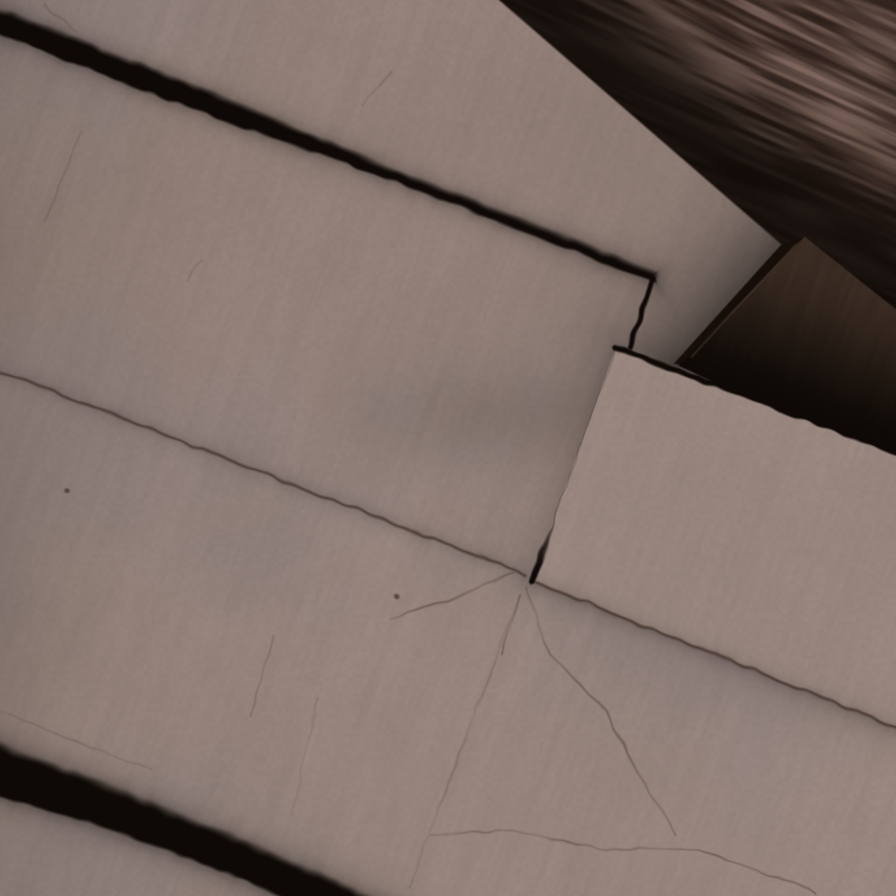
A WebGL 2 fragment shader for this texture:

```glsl
#version 300 es
precision highp float;
uniform vec2 u_resolution;
out vec4 outColor;

const vec3 CARD = vec3(0.555, 0.484, 0.452);
const vec3 CARD_LIGHT = vec3(0.615, 0.545, 0.512);
const vec3 CARD_COOL = vec3(0.555, 0.495, 0.485);
const vec3 GAP = vec3(0.055, 0.035, 0.022);
const vec3 CREASE = vec3(0.25, 0.185, 0.155);
const vec3 BOX_FACE = vec3(0.225, 0.17, 0.135);
const vec3 WOOD_DARK = vec3(0.17, 0.115, 0.095);
const vec3 WOOD_LIGHT = vec3(0.50, 0.405, 0.365);
const vec2 ACROSS = vec2(0.94, -0.34);   // across the paper grain
const vec2 ALONG = vec2(0.34, 0.94);     // along the paper grain
const float GRAIN = 0.022;
const float MOTTLE = 0.07;

// Segments, start and end packed together
const vec4 CRACKS[11] = vec4[11](
  vec4(.586, .345, .612, .271), vec4(.612, .271, .677, .206),
  vec4(.677, .206, .710, .140), vec4(.710, .140, .755, .069),
  vec4(.482, .069, .573, .073), vec4(.573, .073, .677, .052),
  vec4(.677, .052, .781, .052), vec4(.781, .052, .911, .004),
  vec4(.436, .310, .501, .329), vec4(.501, .329, .573, .360),
  vec4(.580, .336, .560, .270));
const vec4 SCRATCHES[8] = vec4[8](
  vec4(.436, .919, .404, .883), vec4(.091, .854, .050, .753),
  vec4(.000, .206, .170, .140), vec4(.225, .710, .208, .688),
  vec4(.355, .220, .325, .090), vec4(.580, .336, .456, .010),
  vec4(.305, .290, .280, .200), vec4(.050, .995, .085, .965));

float hash(vec2 p) {
  p = fract(p * vec2(0.1031, 0.1137));
  p += dot(p, p.yx + 33.33);
  return fract((p.x + p.y) * p.x * 7.31);
}

float noise(vec2 p) {
  vec2 i = floor(p), f = fract(p);
  f = f * f * (3.0 - 2.0 * f);
  i += 100.0;
  return mix(mix(hash(i), hash(i + vec2(1, 0)), f.x),
             mix(hash(i + vec2(0, 1)), hash(i + vec2(1, 1)), f.x), f.y);
}

float fbm(vec2 p) {
  float sum = 0.0, amp = 0.5;
  for (int i = 0; i < 4; i++) {
    sum += amp * noise(p);
    p = p * 2.03 + 7.1;
    amp *= 0.5;
  }
  return sum / 0.9375;
}

float segment(vec2 p, vec2 a, vec2 b) {
  vec2 e = b - a;
  return length(p - a - e * clamp(dot(p - a, e) / dot(e, e), 0.0, 1.0));
}

// Signed distance to the line a-b, positive on its left
float side(vec2 p, vec2 a, vec2 b) {
  return dot(p - a, normalize(vec2(a.y - b.y, b.x - a.x)));
}

// Convex quad with clockwise corners
float quad(vec2 p, vec2 a, vec2 b, vec2 c, vec2 d) {
  return max(max(side(p, a, b), side(p, b, c)), max(side(p, c, d), side(p, d, a)));
}

float fill(float d, float soft) { return 1.0 - smoothstep(-soft, soft, d); }

void main() {
  vec2 p = gl_FragCoord.xy / u_resolution;
  float aa = max(0.0014, 0.8 / u_resolution.y);
  vec2 q = p + 0.004 * (vec2(noise(p * 70.0), noise(p * 70.0 + 40.0)) - 0.5);
  vec2 g = vec2(dot(p, ACROSS), dot(p, ALONG));

  // Regions of the sheet
  vec2 corner = vec2(.594, .352), flapTop = vec2(.6875, .612);
  float flap = quad(p, flapTop, vec2(1.06, .472), vec2(1.06, .165), corner);
  float leftCrease = side(p, vec2(0, .586), vec2(.586, .359));
  float rightSide = -side(p, vec2(.456, .010), corner);
  vec3 col = mix(CARD, CARD_LIGHT, 0.25 + 0.2 * fill(leftCrease, 0.01));
  col = mix(col, CARD_LIGHT, 0.3 * smoothstep(-0.01, 0.02, rightSide) * fill(p.y - 0.35, 0.03));
  col = mix(col, CARD_COOL, 0.7 * smoothstep(0.4, 0.7, fbm(p * 4.0 + 3.0)));
  col *= 1.0 - 0.10 * exp(-p.x * 9.0);
  col *= 1.0 - 0.09 * exp(-dot((p - vec2(.56, .535)) * vec2(7, 20), (p - vec2(.56, .535)) * vec2(7, 20)));

  // Shade cast beside the box
  float boxShade = segment(p, vec2(.873, .725), vec2(.757, .597));
  col *= 1.0 - 0.5 * exp(-boxShade * 17.0);

  // Raised right flap
  col *= 1.0 - 0.12 * exp(-max(flap, 0.0) * 60.0);
  col = mix(col, mix(CARD, CARD_LIGHT, 0.9 - 0.25 * p.x), fill(flap, aa));

  // Paper grain and stains
  float fibre = noise(g * vec2(260, 25)) + noise(g * vec2(90, 5)) - 1.0;
  col *= 1.0 + GRAIN * fibre + MOTTLE * (fbm(p * 7.0) - 0.5) + 0.03 * (noise(p * 240.0) - 0.5);

  // Folds, cracks and scratches
  float crack = 1.0, scratch = 1.0;
  for (int i = 0; i < 11; i++) crack = min(crack, segment(q, CRACKS[i].xy, CRACKS[i].zw));
  for (int i = 0; i < 8; i++) scratch = min(scratch, segment(q, SCRATCHES[i].xy, SCRATCHES[i].zw));
  col = mix(col, CREASE, 0.42 * fill(crack - 0.0008, 0.0022) * (0.5 + noise(p * 30.0)));
  col = mix(col, CREASE, 0.26 * fill(scratch - 0.0006, 0.0024) * (0.4 + noise(p * 25.0)));
  float spots = min(length(q - vec2(.074, .453)), length(q - vec2(.442, .333)));
  col = mix(col, CREASE, 0.7 * fill(spots - 0.003, 0.002));
  float creases = min(segment(q, vec2(0, .586), vec2(.586, .359)), segment(q, corner, vec2(1.0, .188)));
  col *= 1.0 - 0.16 * exp(-creases * 130.0);
  col = mix(col, CREASE, 0.8 * fill(creases - 0.0013, 0.0022));

  // Wood floor with streaked grain
  float floorEdge = side(p, vec2(.557, 1.0), vec2(.870, .729));
  vec2 w = vec2(dot(p, vec2(.91, -.41)), dot(p, vec2(.41, .91)));
  w.y += 0.025 * noise(w * vec2(5, 8));
  float streak = 0.6 * fbm(w * vec2(7, 75)) + 0.4 * noise(w * vec2(14, 190));
  vec3 wood = mix(WOOD_DARK, WOOD_LIGHT, smoothstep(0.2, 0.85, streak));
  float light = smoothstep(0.0, 0.15, floorEdge - 0.015) * smoothstep(0.70, 0.86, p.y + 0.12 * (p.x - 0.8));
  wood = mix(GAP, wood, 0.12 + 0.88 * light);
  col = mix(col, wood, fill(-floorEdge, aa * 1.5));

  // Open box face and its dark rim
  float box = quad(p, vec2(.757, .592), vec2(.898, .736), vec2(1.06, .607), vec2(1.06, .45));
  float depth = max(side(p, flapTop, vec2(1.06, .472)), 0.0);
  vec3 face = mix(GAP, BOX_FACE, smoothstep(0.0, 0.17, depth)) * (0.94 + 0.12 * noise(g * vec2(200, 20)));
  float rim = quad(p, vec2(.752, .594), vec2(.872, .727), vec2(.898, .736), vec2(.765, .592));
  col = mix(col, GAP * 1.5, fill(rim, aa));
  col = mix(col, face, fill(max(box, -flap), aa));
  col = mix(col, BOX_FACE * 1.2, 0.6 * fill(segment(p, vec2(.888, .727), vec2(.772, .602)) - 0.001, aa));
  col = mix(col, GAP, fill(segment(q, flapTop, vec2(1.06, .472)) - 0.003, 0.002));

  // Long gap above the left panel, with its slot
  float halfGap = mix(0.0135, 0.0055, smoothstep(0.15, 0.5, p.x));
  float gapY = q.y - (0.975 - 0.390 * p.x);
  float gap = max(abs(gapY) - halfGap, p.x - 0.732);
  col *= 1.0 - 0.3 * exp(-max(gap, 0.0) * 110.0);
  col = mix(col, GAP, fill(gap, gapY > 0.0 ? 0.005 : 0.0025));
  col = mix(col, GAP, fill(segment(q, vec2(.729, .688), vec2(.703, .612)) - 0.0028, 0.002));

  // Cut along the flap, widest at the corner
  float cut = segment(q, flapTop, corner);
  float open = smoothstep(0.44, 0.36, p.y);
  col = mix(col, GAP, mix(0.3, 1.0, open) * fill(cut - 0.0035 * open, 0.002));

  // Gap at the lower left
  float upper = q.y - (0.167 - 0.37 * p.x - 0.10 * p.x * p.x);
  float lower = (0.111 - 0.27 * p.x - 0.27 * p.x * p.x) - q.y;
  col *= 1.0 - 0.35 * exp(-max(max(upper, lower), 0.0) * 80.0);
  col = mix(col, GAP, fill(upper, 0.007) * fill(lower, 0.003));

  outColor = vec4(clamp(col, 0.0, 1.0), 1.0);
}
```
